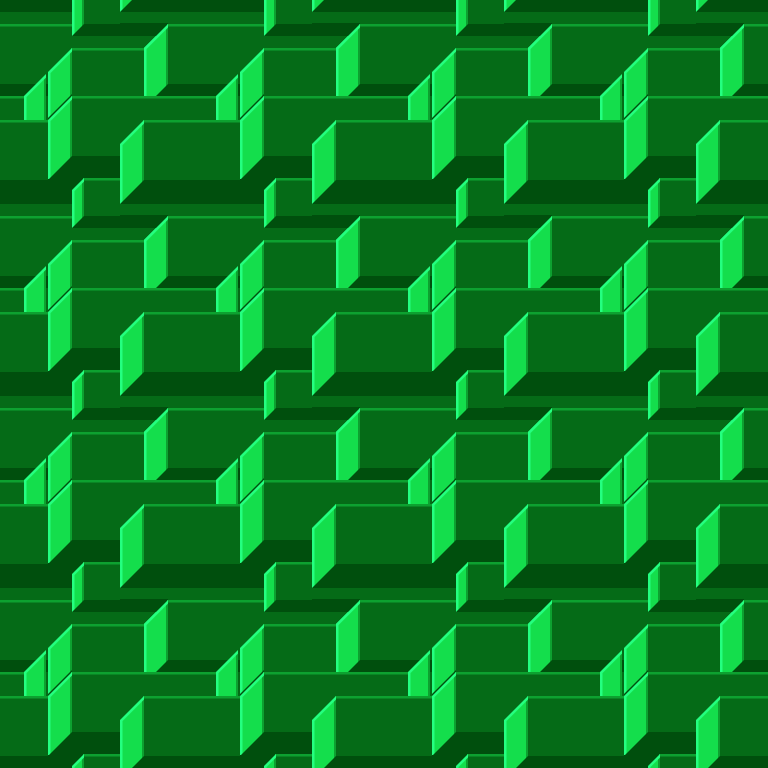
Give the GLSL for this pattern, as a Shadertoy shader.

```glsl
// Interlocking bevelled green slabs with bright left faces and dark undersides, tiled 4 by 4.

const float REPEATS = 4.0;
const float TILE = 192.0;   // grid units per repeat
const float RIM = 2.5;      // width of the lit edges

const vec3 SLAB      = vec3(0.02, 0.42, 0.09);
const vec3 UNDERSIDE = vec3(0.00, 0.31, 0.05);
const vec3 FACE      = vec3(0.08, 0.87, 0.30);
const vec3 TRIM      = vec3(0.05, 0.63, 0.19);
const vec3 GLINT     = vec3(0.14, 1.00, 0.50);

// Soft coverage of a signed depth (positive inside)
float cover(float depth, float px) {
    return clamp(depth / px + 0.5, 0.0, 1.0);
}

float min4(float a, float b, float c, float d) {
    return min(min(a, b), min(c, d));
}

// One slab: size = (slant, height, cut), ends = (top end, underside end)
vec3 slab(vec3 base, vec2 p, vec2 origin, vec3 size, vec2 ends, float px) {
    vec2 q = mod(p - origin + 8.0, TILE) - 8.0;
    float slant = size.x, height = size.y, cut = size.z;
    float bevel = q.x + q.y - slant;
    float slope = 0.7071;

    // Dark underside, tucked slightly below the other parts
    float under = min4(q.y - height + 1.0, cut - q.y, ends.y - q.x, q.x);
    under = min(under, (bevel - height + 1.0) * slope);
    vec3 col = mix(base, UNDERSIDE, cover(under, px));

    // Flat top with a trim line
    float top = min4(q.x - slant + 1.0, ends.x - q.x, q.y, min(height, cut) - q.y);
    vec3 topColor = mix(SLAB, TRIM, cover(RIM - q.y, px));
    col = mix(col, topColor, cover(top, px));

    // Bright slanted face, glinting on its outer edges
    float face = min4(q.x, slant - q.x, bevel * slope, (height - bevel) * slope);
    face = min(face, cut - q.y);
    vec3 faceColor = mix(FACE, TRIM, cover(q.x - slant + 2.0, px));
    float outer = min(q.x, bevel * slope);
    faceColor = mix(faceColor, GLINT, cover(RIM - outer, px));
    return mix(col, faceColor, cover(face, px));
}

void mainImage(out vec4 fragColor, in vec2 fragCoord) {
    vec2 uv = fragCoord / iResolution.xy;
    vec2 p = vec2(uv.x, 1.0 - uv.y) * REPEATS * TILE;
    float px = REPEATS * TILE / min(iResolution.x, iResolution.y);

    vec2 upper = vec2(144.0, 24.0);
    vec3 upperSize = vec3(24.0, 60.0, 72.0);

    vec3 col = SLAB;
    col = slab(col, p, upper, upperSize, vec2(120.0), px);
    // Narrow wedge, then the paired slabs beside it
    col = slab(col, p, vec2(24.0, 74.0), vec3(22.0, 72.0, 46.0), vec2(0.0), px);
    col = slab(col, p, vec2(48.0, 48.0), vec3(24.0, 46.0, 72.0), vec2(96.0, 24.0), px);
    col = slab(col, p, vec2(48.0, 96.0), vec3(24.0, 60.0, 94.0), vec2(168.0, 72.0), px);
    // Large front slab and the small one under it
    col = slab(col, p, vec2(120.0, 120.0), vec3(24.0, 60.0, 84.0), vec2(120.0, 144.0), px);
    col = slab(col, p, vec2(72.0, 178.0), vec3(12.0, 38.0, 50.0), vec2(48.0, 96.0), px);
    // The upper slab's left part closes the overlap cycle
    col = slab(col, p, upper, upperSize, vec2(72.0), px);

    fragColor = vec4(col, 1.0);
}
```
